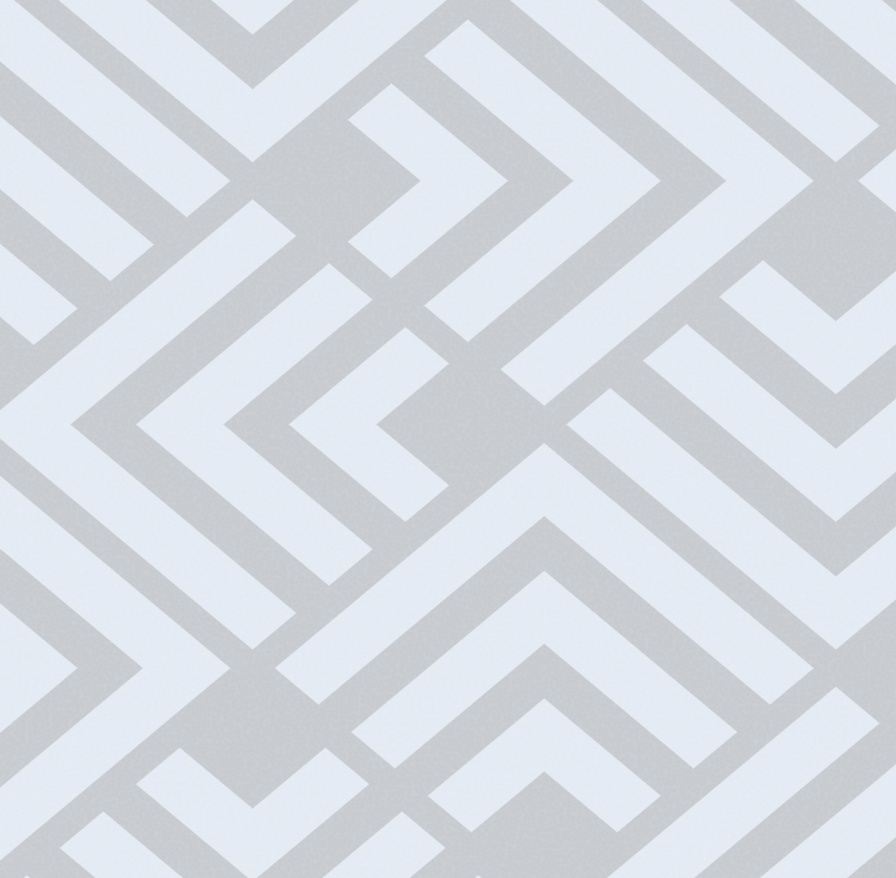
This pattern is drawn by a Shadertoy shader. Its source:

```glsl
// Woven lattice of nested pale chevrons on grey, each tile turned a different way.

const vec3 GROUND = vec3(0.787, 0.799, 0.817);
const vec3 STRIPE = vec3(0.896, 0.922, 0.955);

const float SLOPE = 0.8355;               // rise over run of the diagonals
const float PITCH = 0.651;                // tile spacing along the skewed axes, in canvas widths
const vec2  ORIGIN = vec2(0.5234, 0.0404); // lattice corner in skewed axes
const float TILE_GAP = 0.076;             // gap between tiles, in tile pitches
const float STRIPE_WIDTH = 0.150;
const float STRIPE_STEP = 0.262;
const float LAST_STRIPE = 2.0;            // index of the innermost chevron
const float SOFTNESS = 0.9;               // edge blur in pixels
const float GRAIN_CELLS = 230.0;          // grain cells across the canvas
const float GRAIN_AMOUNT = 0.022;

vec2 hash22(vec2 p) {
    vec3 q = fract(vec3(p.xyx) * vec3(0.1031, 0.1030, 0.0973));
    q += dot(q, q.yzx + 33.33);
    return fract((q.xx + q.yz) * q.zy);
}

// Distance to the nearest jittered cell point
float cellNoise(vec2 p) {
    vec2 cell = floor(p), local = fract(p);
    float nearest = 2.0;
    for (int y = -1; y <= 1; y++)
    for (int x = -1; x <= 1; x++) {
        vec2 offset = vec2(x, y);
        vec2 delta = offset + hash22(cell + offset) - local;
        nearest = min(nearest, dot(delta, delta));
    }
    return sqrt(nearest);
}

// Signed distance to nested right-angle stripes; t runs inward from the apex
float chevrons(vec2 t) {
    float inward = min(t.x, t.y);
    float along = max(t.x, t.y);
    float halfWidth = 0.5 * STRIPE_WIDTH;
    float index = clamp(round((inward - halfWidth) / STRIPE_STEP), 0.0, LAST_STRIPE);
    float band = abs(inward - halfWidth - index * STRIPE_STEP) - halfWidth;
    return max(band, along - (1.0 - TILE_GAP));
}

void mainImage(out vec4 fragColor, in vec2 fragCoord) {
    // Canvas widths, measured from the top left
    vec2 pos = vec2(fragCoord.x, iResolution.y - fragCoord.y) / iResolution.x;

    // Skewed diagonal axes
    float drop = pos.y / SLOPE;
    vec2 lattice = (vec2(pos.x + drop, pos.x - drop) - ORIGIN) / PITCH;
    vec2 tile = floor(lattice);
    vec2 local = fract(lattice);

    // Turn each tile: four directions in a two by two cycle
    vec2 flip = mod(vec2(tile.y, tile.x + tile.y), 2.0);
    vec2 fromApex = mix(1.0 - local, local, flip) - 0.5 * TILE_GAP;

    // Edge smoothing scaled to one pixel in lattice units
    float pixel = length(vec2(1.0, 1.0 / SLOPE)) / (PITCH * iResolution.x);
    float blur = SOFTNESS * pixel;
    float cover = 1.0 - smoothstep(-blur, blur, chevrons(fromApex));

    // Faint paper grain, stronger on the ground
    float grain = cellNoise(pos * GRAIN_CELLS) - 0.45;
    vec3 color = mix(GROUND, STRIPE, cover);
    color += grain * GRAIN_AMOUNT * mix(1.0, 0.5, cover);

    fragColor = vec4(color, 1.0);
}
```
